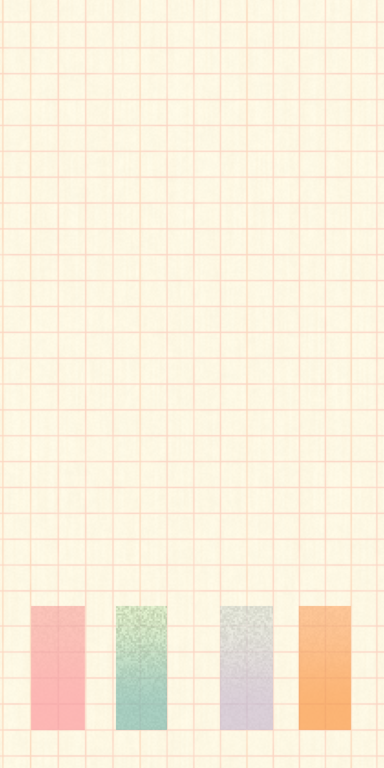
Reproduce this pattern procedurally as a Shadertoy shader.

```glsl
// Palette
const vec3 PAPER = vec3(0.992, 0.972, 0.893);
const vec3 RULE_PINK = vec3(0.985, 0.835, 0.775);
const vec3 RULE_AMBER = vec3(0.985, 0.855, 0.735);
const vec3 SWATCH_TOP[4] = vec3[4](
    vec3(0.975, 0.755, 0.715), vec3(0.825, 0.885, 0.750),
    vec3(0.880, 0.885, 0.835), vec3(0.985, 0.765, 0.580));
const vec3 SWATCH_BASE[4] = vec3[4](
    vec3(0.990, 0.715, 0.705), vec3(0.650, 0.800, 0.745),
    vec3(0.850, 0.805, 0.840), vec3(0.985, 0.705, 0.455));

// Layout, with a canvas width of 1 and a height of 2
const vec2 SWATCH_X[4] = vec2[4](
    vec2(0.081, 0.221), vec2(0.302, 0.435),
    vec2(0.573, 0.711), vec2(0.778, 0.914));
const vec2 SWATCH_Y = vec2(0.099, 0.422);
const float SWATCH_GRAIN[4] = float[4](0.03, 0.16, 0.10, 0.03);
const float COLUMN_START = 0.0075;
const float COLUMN_PITCH = 0.07254;
const float COLUMN_SHRINK = 0.0002125;
const float UPPER_ROW = 1.9427;
const float UPPER_PITCH = 0.06734;
const float LOWER_ROW = 0.0990;
const float LOWER_PITCH = 0.0677;
const float ROW_SEAM = 0.425;
const float RULE_WIDTH = 0.0024;
const float GRAIN = 0.014;

float hash(vec2 p) {
    p = fract(p * vec2(0.1031, 0.1147));
    p += dot(p, p.yx + 33.33);
    return fract((p.x + p.y) * p.x * 17.0);
}

float noise(vec2 p) {
    vec2 cell = floor(p), f = fract(p);
    f = f * f * (3.0 - 2.0 * f);
    float low = mix(hash(cell), hash(cell + vec2(1, 0)), f.x);
    float high = mix(hash(cell + vec2(0, 1)), hash(cell + vec2(1, 1)), f.x);
    return mix(low, high, f.y);
}

float ruleInk(float distanceToRule) {
    float d = distanceToRule / RULE_WIDTH;
    return exp(-d * d);
}

// Column index along a ruling whose spacing narrows to the right
float columnIndex(float x) {
    float root = COLUMN_PITCH * COLUMN_PITCH
               - 4.0 * COLUMN_SHRINK * (x - COLUMN_START);
    return (COLUMN_PITCH - sqrt(root)) / (2.0 * COLUMN_SHRINK);
}

float rowDistance(float y) {
    bool upper = y > ROW_SEAM;
    float pitch = upper ? UPPER_PITCH : LOWER_PITCH;
    float row = (y - (upper ? UPPER_ROW : LOWER_ROW)) / pitch;
    return abs(row - round(row)) * pitch;
}

float band(float v, vec2 limits, float blur) {
    return smoothstep(-blur, blur, v - limits.x)
         * smoothstep(-blur, blur, limits.y - v);
}

void mainImage(out vec4 fragColor, in vec2 fragCoord) {
    vec2 p = fragCoord / iResolution.xy * vec2(1.0, 2.0);
    float blur = max(0.75 / iResolution.x, 0.0015);
    float grain = noise(p * 210.0) - 0.5;

    // Paper with soft mottling and faint vertical fibres
    float mottle = noise(p * 45.0) - 0.5;
    float fibre = noise(vec2(p.x * 160.0, p.y * 7.0)) - 0.5;
    vec3 color = PAPER + GRAIN * (grain + 0.5 * mottle);
    color += fibre * vec3(0.004, 0.012, 0.020);

    // Ruled grid, with an amber tint on some columns
    float column = columnIndex(p.x);
    float nearest = round(column);
    float pitch = COLUMN_PITCH - 2.0 * COLUMN_SHRINK * column;
    float columns = ruleInk(abs(column - nearest) * pitch);
    float rows = ruleInk(rowDistance(p.y));
    float amber = mod(nearest, 4.0) == 1.0 || nearest == 0.0 ? 0.8 : 0.2;
    float wear = 0.75 + 0.35 * noise(p * 26.0);
    color = mix(color, RULE_PINK, rows * wear * 0.85);
    color = mix(color, mix(RULE_PINK, RULE_AMBER, amber), columns * wear * 0.85);

    // Colour swatches, speckled towards the top
    float height = clamp((p.y - SWATCH_Y.x) / (SWATCH_Y.y - SWATCH_Y.x), 0.0, 1.0);
    float fade = smoothstep(0.15, 1.0, height);
    float grid = max(columns, rows);
    for (int i = 0; i < 4; i++) {
        float mask = band(p.x, SWATCH_X[i], blur) * band(p.y, SWATCH_Y, blur);
        vec3 paint = mix(SWATCH_BASE[i], SWATCH_TOP[i], fade);
        paint += grain * SWATCH_GRAIN[i] * mix(0.25, 1.0, fade);
        paint *= 1.0 - grid * vec3(0.02, 0.045, 0.035);
        color = mix(color, paint, mask);
    }

    fragColor = vec4(clamp(color, 0.0, 1.0), 1.0);
}
```
